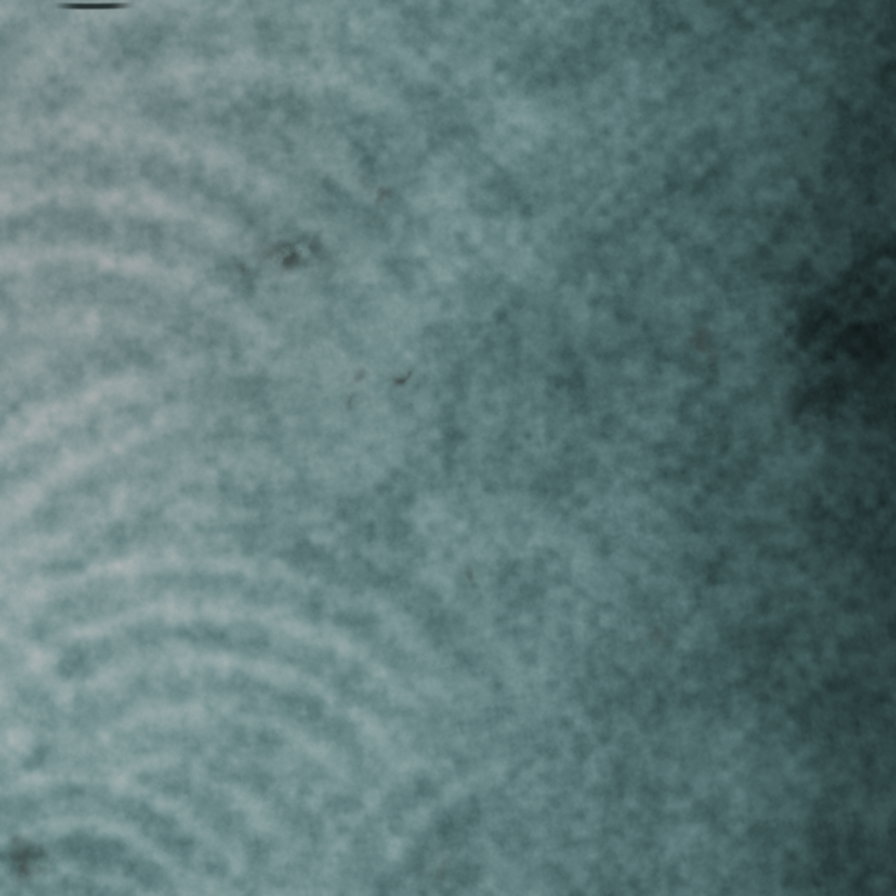
Give the GLSL for this texture, as a WebGL 1 fragment shader.

```glsl
precision highp float;
// Weathered teal plaster with pale sweeping trowel arcs, dark stains and a shaded right side.

uniform vec2 u_resolution;

const float LEFT_TONE = 0.485;
const float FALL_LINEAR = 0.07;
const float FALL_CURVE = 0.25;
const float ARC_STRENGTH = 0.075;
const float CLOUD_STRENGTH = 0.17;
const float GRAIN_STRENGTH = 0.19;
const float TEAL_SHIFT = 0.118;
const vec3 STAIN_COLOR = vec3(0.20, 0.23, 0.22);
const vec3 INK_COLOR = vec3(0.08, 0.12, 0.12);

float hash(vec2 p) {
  return fract(sin(dot(p, vec2(127.1, 311.7))) * 43758.5453);
}

float noise(vec2 p) {
  vec2 i = floor(p);
  vec2 f = fract(p);
  f = f * f * (3.0 - 2.0 * f);
  return mix(mix(hash(i), hash(i + vec2(1.0, 0.0)), f.x),
             mix(hash(i + vec2(0.0, 1.0)), hash(i + vec2(1.0, 1.0)), f.x), f.y);
}

float fbm(vec2 p) {
  float sum = 0.0;
  float gain = 0.5;
  for (int i = 0; i < 4; i++) {
    sum += gain * noise(p);
    p = mat2(1.6, 1.2, -1.2, 1.6) * p + 7.3;
    gain *= 0.5;
  }
  return sum / 0.9375;
}

// Soft elliptical spot, 1 at its center.
float spot(vec2 p, vec2 center, vec2 size) {
  vec2 d = (p - center) / size;
  return exp(-dot(d, d));
}

// Concentric ridges around a pivot; one crest lies at crestRadius.
float arcs(vec2 p, vec2 pivot, float crestRadius, float spacing) {
  float wave = cos(6.2832 * (length(p - pivot) - crestRadius) / spacing);
  return wave * (0.75 + 0.25 * wave);
}

float trowelArcs(vec2 p) {
  vec2 q = p + 0.022 * (vec2(fbm(p * 9.0), fbm(p * 9.0 + 31.0)) - 0.5);
  float sum = 0.0;
  // Upper sweep, falling away to the right
  sum += arcs(q, vec2(0.08, 0.453), 0.403, 0.070) * spot(p, vec2(0.12, 0.76), vec2(0.34, 0.16));
  sum += 0.8 * arcs(q, vec2(0.25, 0.52), 0.40, 0.085) * spot(p, vec2(0.30, 0.94), vec2(0.23, 0.10));
  sum += 0.6 * arcs(q, vec2(0.35, 0.62), 0.43, 0.085) * spot(p, vec2(0.06, 0.95), vec2(0.12, 0.08));
  // Left strokes climbing to the right
  sum += arcs(q, vec2(0.29, 0.14), 0.40, 0.062) * spot(p, vec2(0.06, 0.50), vec2(0.17, 0.13));
  // Lower domes
  sum += 1.1 * arcs(q, vec2(0.22, 0.01), 0.370, 0.056) * spot(p, vec2(0.23, 0.29), vec2(0.23, 0.13));
  sum += arcs(q, vec2(0.07, -0.11), 0.242, 0.052) * spot(p, vec2(0.11, 0.08), vec2(0.24, 0.10));
  sum += 0.7 * arcs(q, vec2(-0.04, 0.18), 0.115, 0.065) * spot(p, vec2(0.02, 0.25), vec2(0.08, 0.09));
  // Faint strokes at the lower middle
  sum += 0.5 * arcs(q, vec2(0.68, -0.13), 0.30, 0.050) * spot(p, vec2(0.46, 0.09), vec2(0.14, 0.10));
  return sum;
}

float baseTone(vec2 p) {
  float tone = LEFT_TONE - FALL_LINEAR * p.x - FALL_CURVE * p.x * p.x;
  // Pale areas
  tone += 0.065 * spot(p, vec2(0.00, 0.38), vec2(0.18, 0.22));
  tone += 0.050 * spot(p, vec2(0.45, 0.65), vec2(0.09, 0.07));
  tone += 0.045 * spot(p, vec2(0.63, 0.82), vec2(0.12, 0.12));
  tone += 0.030 * spot(p, vec2(0.70, 0.12), vec2(0.22, 0.20));
  // Shaded areas
  tone -= 0.055 * spot(p, vec2(0.33, 0.87), vec2(0.10, 0.05));
  tone -= 0.030 * spot(p, vec2(0.26, 0.63), vec2(0.10, 0.09));
  tone -= 0.040 * spot(p, vec2(0.62, 0.60), vec2(0.16, 0.08));
  tone -= 0.080 * spot(p, vec2(0.03, 0.02), vec2(0.14, 0.05));
  tone -= 0.075 * spot(p, vec2(0.95, 0.63), vec2(0.07, 0.13));
  return tone;
}

float stains(vec2 p) {
  vec2 q = p + 0.028 * (vec2(noise(p * 60.0), noise(p * 60.0 + 19.0)) - 0.5);
  float s = 0.75 * spot(q, vec2(0.322, 0.715), vec2(0.030, 0.018));
  s += 0.60 * spot(q, vec2(0.273, 0.698), vec2(0.009, 0.010));
  s += 0.65 * spot(q, vec2(0.443, 0.580), vec2(0.010, 0.007));
  s += 0.45 * spot(q, vec2(0.398, 0.560), vec2(0.012, 0.024));
  s += 0.45 * spot(q, vec2(0.420, 0.780), vec2(0.013, 0.020));
  s += 0.60 * spot(q, vec2(0.787, 0.617), vec2(0.017, 0.012));
  s += 0.45 * spot(q, vec2(0.730, 0.288), vec2(0.010, 0.010));
  s += 0.40 * spot(q, vec2(0.530, 0.362), vec2(0.010, 0.012));
  s += 0.60 * spot(q, vec2(0.028, 0.040), vec2(0.020, 0.016));
  s += 0.45 * spot(q, vec2(0.490, 0.030), vec2(0.014, 0.018));
  return s * smoothstep(0.15, 0.70, fbm(p * 65.0));
}

void main() {
  vec2 p = gl_FragCoord.xy / u_resolution;

  // Plaster tone, mottling and grain
  float tone = baseTone(p) + ARC_STRENGTH * trowelArcs(p) * (0.55 + 0.9 * fbm(p * 22.0));
  float depth = mix(1.0, 0.65, smoothstep(0.65, 1.0, p.x));
  tone += CLOUD_STRENGTH * depth * (fbm(p * 14.0 + 3.0) - 0.5);
  tone += GRAIN_STRENGTH * depth * (fbm(p * 68.0 + 11.0) - 0.5);

  // Teal tint, greyer toward the upper left
  float grey = spot(p, vec2(0.06, 0.78), vec2(0.34, 0.38));
  float shift = TEAL_SHIFT - 0.9 * (tone - 0.37) * (tone - 0.37) - 0.033 * grey;
  vec3 color = vec3(tone, tone + shift, tone + shift + 0.002);

  // Stains and the crusted patch on the right
  color = mix(color, STAIN_COLOR, clamp(stains(p), 0.0, 0.85));
  float crust = spot(p, vec2(0.94, 0.62), vec2(0.055, 0.08))
    + spot(p, vec2(0.905, 0.535), vec2(0.028, 0.030))
    + 0.6 * spot(p, vec2(0.91, 0.77), vec2(0.04, 0.03));
  color = mix(color, INK_COLOR, 0.6 * min(crust, 1.0) * smoothstep(0.35, 0.70, fbm(p * 40.0)));

  // Thin dark scratch at the top edge
  float scratch = abs(p.y - 0.993 - 0.5 * (p.x - 0.11) * (p.x - 0.09));
  float reach = smoothstep(0.055, 0.09, p.x) * (1.0 - smoothstep(0.12, 0.155, p.x));
  color = mix(color, INK_COLOR, 0.85 * reach * (1.0 - smoothstep(0.001, 0.005, scratch)));

  gl_FragColor = vec4(clamp(color, 0.0, 1.0), 1.0);
}
```
